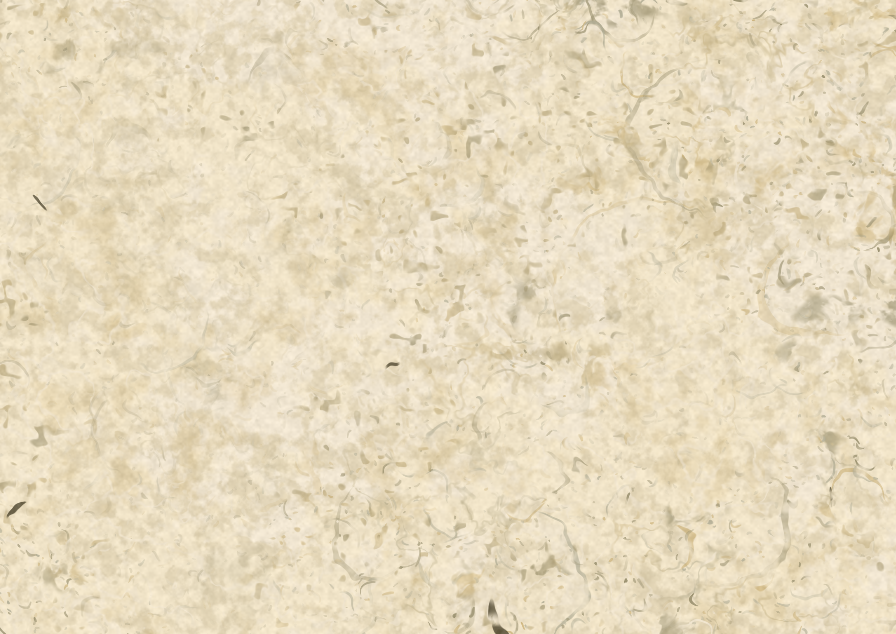
A Shadertoy shader for this texture:

```glsl
// Cream fossil limestone: finely mottled, grainy ground, strewn with broken
// shell arcs at several sizes, hairline veinlets, olive and ochre stains, specks
// and a few dark cracks. Arcs sit on jittered grids and are bent by noise.
#define CREAM vec3(0.945, 0.895, 0.785)
#define PALE  vec3(0.945, 0.902, 0.822)
#define SAND  vec3(0.865, 0.810, 0.685)
#define OCHRE vec3(0.800, 0.700, 0.480)
#define OLIVE vec3(0.570, 0.535, 0.400)
#define GREY  vec3(0.690, 0.675, 0.580)
#define CRACK vec3(0.230, 0.200, 0.110)
#define SHELL_LAYERS 5
#define SHELL_SCALE 4.0
#define SHELL_STRENGTH 1.0
#define GRAIN 0.085
#define SOFTNESS 0.0022

float hash(vec2 p) {
    return fract(sin(dot(p, vec2(127.1, 311.7))) * 43758.5453);
}

vec3 hash3(vec2 p) {
    return vec3(hash(p), hash(p + 17.3), hash(p + 41.9));
}

float noise(vec2 p) {
    vec2 i = floor(p), f = fract(p);
    f = f * f * (3.0 - 2.0 * f);
    return mix(mix(hash(i), hash(i + vec2(1, 0)), f.x),
               mix(hash(i + vec2(0, 1)), hash(i + vec2(1, 1)), f.x), f.y);
}

float fbm(vec2 p) {
    float sum = 0.0, amp = 0.533;
    for (int i = 0; i < 4; i++) {
        sum += amp * noise(p);
        p = mat2(1.6, 1.2, -1.2, 1.6) * p + 7.7;
        amp *= 0.5;
    }
    return sum;
}

// Bright along the mid-level contours of the noise
float ridge(vec2 p) {
    return 1.0 - abs(2.0 * fbm(p) - 1.0);
}

// Tapered elliptic arc of one grid cell: x = line cover, y = hollow inside it
vec2 shellArc(vec2 p, vec2 cell, float scale, float maxSpan, float soft) {
    vec3 place = hash3(cell + scale * 3.1);
    vec3 shape = hash3(cell + scale * 5.7 + 90.0);
    float turn = 6.2832 * place.z;
    vec2 q = p - (cell + place.xy) / scale;
    q = mat2(cos(turn), -sin(turn), sin(turn), cos(turn)) * q;
    q.y *= mix(1.0, 1.7, shape.y);
    float radius = mix(0.25, 0.7, shape.x) / scale;
    float span = maxSpan * mix(0.35, 1.0, shape.z);
    float taper = 1.0 - smoothstep(0.3 * span, span, abs(atan(q.y, q.x)));
    float width = (0.0007 + radius * mix(0.005, 0.05, shape.y * shape.y)) * taper;
    float gap = length(q) - radius;
    float line = 1.0 - smoothstep(width, width + soft, abs(gap));
    float hollow = smoothstep(-0.5 * radius, 0.0, gap) * (1.0 - smoothstep(0.0, soft, gap));
    return vec2(line * smoothstep(0.0, 0.25, taper), hollow * taper);
}

// Mottled stone ground
vec3 ground(vec2 p) {
    float broad = 0.6 * fbm(p * 3.0) + 0.4 * fbm(p * 26.0 + 8.0);
    float mottle = 0.3 * fbm(p * 14.0 + 3.0) + 0.7 * fbm(p * 52.0);
    float rust = 0.55 * fbm(p * 8.0 + 31.0) + 0.45 * fbm(p * 36.0 + 70.0);
    vec3 color = mix(CREAM, PALE, smoothstep(0.47, 0.60, broad));
    color = mix(color, SAND, 0.75 * smoothstep(0.47, 0.66, mottle));
    return mix(color, OCHRE, 0.25 * smoothstep(0.53, 0.70, rust));
}

void mainImage(out vec4 fragColor, in vec2 fragCoord) {
    vec2 p = fragCoord / iResolution.y;
    float soft = max(SOFTNESS, 1.0 / iResolution.y);
    vec2 bend = vec2(noise(p * 17.0), noise(p * 17.0 + 50.0)) - 0.5;
    vec2 ripple = vec2(noise(p * 70.0), noise(p * 70.0 + 50.0)) - 0.5;
    vec2 w = p + 0.024 * bend + 0.008 * ripple;
    float cluster = smoothstep(0.36, 0.64, fbm(p * 2.6 + 12.0));
    float broken = smoothstep(0.25, 0.6, noise(p * 50.0 + 5.0));
    vec3 color = ground(p);

    // Hairline veinlets, dark and pale, in scattered patches
    float patches = smoothstep(0.46, 0.62, fbm(p * 9.0 + 140.0));
    float vein = smoothstep(0.90, 0.99, ridge(w * 21.0 + 15.0)) * patches;
    float chalk = smoothstep(0.90, 0.99, ridge(w * 18.0 + 95.0)) * (1.0 - patches);
    color = mix(color, mix(GREY, OCHRE, noise(p * 12.0)), 0.42 * vein * mix(0.4, 1.0, cluster));
    color = mix(color, PALE, 0.6 * chalk);

    // Ragged stains gathered in clusters
    float stainArea = smoothstep(0.54, 0.66, fbm(w * 10.0 + 23.0));
    float stain = smoothstep(0.50, 0.66, fbm(w * 38.0 + 60.0)) * stainArea;
    vec3 stainTone = mix(OLIVE, OCHRE, smoothstep(0.35, 0.6, noise(p * 8.0)));
    color = mix(color, stainTone, 0.6 * stain * mix(0.25, 1.0, cluster));

    // Shell fragments, from large arcs down to short flecks
    float scale = SHELL_SCALE;
    for (int layer = 0; layer < SHELL_LAYERS; layer++) {
        float maxSpan = 1.7 - 0.2 * float(layer);
        for (int k = 0; k < 9; k++) {
            vec2 cell = floor(w * scale) + vec2(k % 3 - 1, k / 3 - 1);
            vec3 pick = hash3(cell + scale * 9.3 + 200.0);
            if (pick.x > 0.7) continue;
            vec2 arc = shellArc(w, cell, scale, maxSpan, soft);
            vec3 tone = pick.y < 0.35 ? OLIVE : pick.y < 0.6 ? GREY : pick.y < 0.85 ? OCHRE : PALE;
            float strength = SHELL_STRENGTH * mix(0.25, 0.9, pick.z * pick.z) * mix(0.35, 1.0, cluster);
            color = mix(color, mix(PALE, GREY, 0.2 * pick.y), 0.45 * arc.y * pick.z);
            color = mix(color, tone, arc.x * strength * mix(0.2, 1.0, broken));
        }
        scale *= 1.9;
    }

    // Small specks and pits
    float speck = smoothstep(0.76, 0.92, noise(w * 80.0 + 9.0)) * smoothstep(0.42, 0.6, fbm(p * 6.0 + 77.0));
    color = mix(color, mix(OCHRE, OLIVE, noise(p * 20.0)), 0.55 * speck);

    // Rare thin dark cracks
    for (int k = 0; k < 9; k++) {
        vec2 cell = floor(w * 3.3) + vec2(k % 3 - 1, k / 3 - 1);
        if (hash(cell + 400.0) > 0.3) continue;
        float crack = shellArc(w, cell, 3.3, 0.45, soft).x;
        color = mix(color, CRACK, 0.7 * crack * broken);
    }

    // Fine grain
    color += GRAIN * (0.6 * noise(p * 140.0) + 0.4 * noise(p * 270.0 + 33.0) - 0.5);
    fragColor = vec4(clamp(color, 0.0, 1.0), 1.0);
}
```
